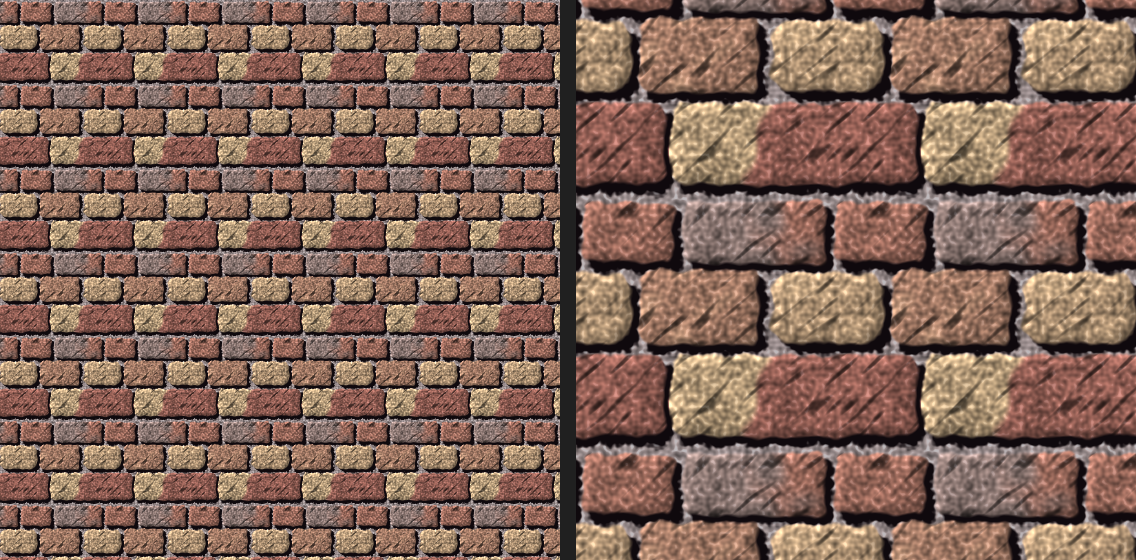
Left: the whole. Right: its middle third, enlarged.
Give the GLSL for this texture, as a three.js fragment shader.

```glsl
// Rough stone brick wall: a repeating tile of three courses, lit from the upper left
varying vec2 vUv;

vec2 gradientAt(vec2 cell) {
  float h = fract(sin(dot(cell, vec2(127.1, 311.7))) * 43758.5);
  return vec2(cos(6.2832 * h), sin(6.2832 * h));
}

// Gradient noise that wraps with the tile; cells is its whole number of cells
float tileNoise(vec2 p, vec2 cells) {
  p *= cells;
  vec2 i = floor(p), f = fract(p);
  vec2 w = f * f * f * (f * (f * 6.0 - 15.0) + 10.0);
  vec2 e = vec2(1.0, 0.0);
  float a = dot(gradientAt(mod(i, cells)), f);
  float b = dot(gradientAt(mod(i + e.xy, cells)), f - e.xy);
  float c = dot(gradientAt(mod(i + e.yx, cells)), f - e.yx);
  float d = dot(gradientAt(mod(i + e.xx, cells)), f - e.xx);
  return mix(mix(a, b, w.x), mix(c, d, w.x), w.y);
}

// Signed distance to a rounded brick, wrapped around the tile
float brick(vec2 p, vec2 topLeft, vec2 bottomRight, float radius) {
  vec2 q = p - 0.5 * (topLeft + bottomRight);
  q = abs(q - floor(q + 0.5)) - 0.5 * (bottomRight - topLeft) + radius;
  return length(max(q, 0.0)) + min(max(q.x, q.y), 0.0) - radius;
}

float wall(vec2 p) {
  float d = brick(p, vec2(0.25, 0.025), vec2(0.61, 0.262), 0.025);
  d = min(d, brick(p, vec2(0.65, 0.02), vec2(1.21, 0.268), 0.03));
  d = min(d, brick(p, vec2(0.0, 0.305), vec2(0.44, 0.585), 0.075));
  d = min(d, brick(p, vec2(0.475, 0.295), vec2(0.945, 0.59), 0.04));
  return min(d, brick(p, vec2(0.6, 0.63), vec2(1.575, 0.955), 0.05));
}

// Stone colour by course and by place along the course
vec3 stoneColor(vec2 p, float patches) {
  vec3 sand = vec3(0.69, 0.59, 0.46);
  vec3 red = vec3(0.56, 0.36, 0.32);
  vec3 brown = vec3(0.63, 0.47, 0.39);
  vec3 gray = vec3(0.54, 0.46, 0.44);
  vec2 q = fract(p);

  // Narrow course: a red brick, then a gray one that reddens to the right
  float along = fract(q.x - 0.63);
  float redEnd = smoothstep(0.3, 0.52, along + 0.25 * patches);
  vec3 narrow = mix(gray, mix(red, brown, 0.35), redEnd);

  // Middle course: a sand brick and a brown brick
  vec3 middle = mix(mix(sand, brown, 0.2), brown, step(0.457, q.x) * step(q.x, 0.97));
  middle = mix(middle, sand, clamp(patches * 0.8, 0.0, 0.5));

  // Wide course: a sand end with a slanted border to red
  float border = 0.39 - 0.3 * (q.y - 0.63) + 0.05 * patches;
  vec3 wide = mix(sand, red, smoothstep(-0.02, 0.02, fract(q.x - 0.59) - border));

  return q.y < 0.28 ? narrow : (q.y < 0.61 ? middle : wide);
}

void main() {
  // 20/3 tiles across and down, with tile y running downward
  vec2 p = vec2(vUv.x, 1.0 - vUv.y) * 20.0 / 3.0;

  float patches = tileNoise(p, vec2(7.0));
  float fine = tileNoise(p + 0.37, vec2(46.0));
  float grain = fine + 0.6 * tileNoise(p, vec2(25.0));
  float streaks = tileNoise(vec2(p.x + p.y, p.y), vec2(22.0, 9.0));

  // Ragged outlines
  vec2 warp = vec2(tileNoise(p + 0.21, vec2(13.0)), tileNoise(p + 0.63, vec2(13.0)));
  vec2 s = p + 0.02 * warp + 0.004 * fine;
  float d = wall(s);

  // Brick faces: mottling, grain and a rim lit from the upper left
  vec3 face = stoneColor(p, patches);
  face *= 1.0 + 0.2 * patches + 0.55 * grain;
  face *= 1.0 - 0.6 * smoothstep(0.15, 0.5, streaks);
  float slope = wall(s + 0.015) - wall(s - 0.015);
  face *= 1.0 - 9.0 * slope * smoothstep(-0.055, 0.0, d);
  face += vec3(0.05, 0.06, 0.07) * smoothstep(0.2, 0.45, fine);

  // Mortar with pale flecks, under the shadows thrown to the lower right
  vec3 mortar = vec3(0.57, 0.52, 0.52) * (1.0 + 0.6 * grain);
  mortar = mix(mortar, vec3(0.75, 0.73, 0.74), smoothstep(0.1, 0.5, fine));
  float shade = wall(s - vec2(0.03, 0.034)) + 0.012 * grain;
  float shadow = 1.0 - smoothstep(-0.006, 0.012, shade);
  mortar = mix(mortar, vec3(0.06, 0.035, 0.05), shadow);

  vec3 color = mix(face, mortar, smoothstep(-0.008, 0.008, d));
  gl_FragColor = vec4(clamp(color, 0.0, 1.0), 1.0);
}
```
